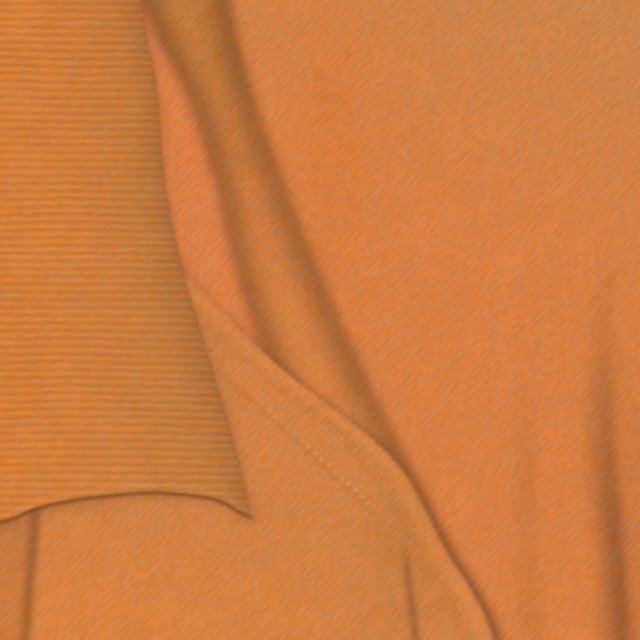
Write a three.js fragment shader that draws this texture.

```glsl
// Draws close-up orange knit cloth: a ribbed collar over a stitched placket and soft folds.
varying vec2 vUv;

float hash(vec2 p) {
  vec3 q = fract(p.xyx * 0.1031);
  q += dot(q, q.yzx + 33.33);
  return fract((q.x + q.y) * q.z);
}

float noise(vec2 p) {
  vec2 cell = floor(p), f = fract(p);
  f = f * f * (3.0 - 2.0 * f);
  return mix(mix(hash(cell), hash(cell + vec2(1, 0)), f.x),
             mix(hash(cell + vec2(0, 1)), hash(cell + vec2(1, 1)), f.x), f.y);
}

// Catmull-Rom weights for four distances at once
vec4 splineWeight(vec4 d) {
  d = abs(d);
  vec4 inner = 1.0 + d * d * (1.5 * d - 2.5);
  vec4 outer = 2.0 + d * (-4.0 + d * (2.5 - 0.5 * d));
  return mix(inner, outer, step(1.0, d)) * step(d, vec4(2.0));
}

// Smooth curve through eight evenly spaced values
float curve(float t, vec4 a, vec4 b) {
  vec4 d = clamp(t, 0.0, 1.0) * 7.0 - vec4(0, 1, 2, 3);
  vec4 wa = splineWeight(d), wb = splineWeight(d - 4.0);
  return (dot(a, wa) + dot(b, wb)) / dot(wa + wb, vec4(1));
}

float bump(float d, float width) {
  return exp(-d * d / (width * width));
}

float blob(vec2 p, vec2 center, vec2 size) {
  vec2 q = (p - center) / size;
  return exp(-dot(q, q));
}

// Shadow with a different softness on each side of its crease
float crease(float d, float leftWidth, float rightWidth) {
  return bump(d, d < 0.0 ? leftWidth : rightWidth);
}

float cover(float d, float softness) {
  return smoothstep(-softness, softness, d);
}

vec3 bodyCloth(vec2 p, float down) {
  vec3 c = mix(vec3(0.85, 0.50, 0.265), vec3(0.80, 0.515, 0.29),
               smoothstep(0.65, 1.25, p.y + 0.4 * (p.x - 0.5)));
  c = mix(c, vec3(0.84, 0.475, 0.22), 0.6 * blob(p, vec2(0.52, 0.80), vec2(0.05, 0.25)));
  float bend = curve(down, vec4(0.957, 0.957, 0.955, 0.951), vec4(0.945, 0.952, 0.964, 0.974));
  float depth = smoothstep(0.3, 0.9, down);
  c *= 1.0 - 0.25 * depth * crease(p.x - bend, 0.03, 0.016);
  c *= 1.0 - 0.05 * smoothstep(0.45, 0.8, down) * bump(p.x - 0.815 - 0.04 * (down - 0.6), 0.025);
  return c * (1.0 - 0.05 * depth * smoothstep(bend, bend + 0.03, p.x));
}

vec3 rollCloth(vec2 p) {
  return mix(vec3(0.83, 0.50, 0.26), vec3(0.77, 0.48, 0.235), smoothstep(0.6, 1.0, p.y));
}

vec3 placketCloth(vec2 p, float down, float edge) {
  vec3 c = mix(vec3(0.82, 0.505, 0.27), vec3(0.85, 0.51, 0.25),
               smoothstep(0.24, 0.02, p.y) * smoothstep(0.65, 0.2, p.x));
  c = mix(c, vec3(0.74, 0.47, 0.24), 0.5 * blob(p, vec2(0.62, 0.13), vec2(0.06, 0.12)));
  c *= 1.0 + 0.03 * bump(edge + 0.012, 0.007) - 0.03 * bump(edge + 0.032, 0.010);

  // Stitched row and the faint groove beside it
  vec2 along = normalize(vec2(1.08, -1.0));
  vec2 q = p - vec2(0.50, 0.285);
  float s = dot(q, along), n = dot(q, vec2(-along.y, along.x));
  float span = smoothstep(-0.20, -0.02, s) * smoothstep(0.18, 0.08, s);
  float dash = smoothstep(0.0, 0.8, sin(s * 440.0)) * (0.4 + 0.6 * noise(vec2(s * 70.0, 3.0)));
  c += vec3(0.09, 0.08, 0.06) * span * dash * bump(n, 0.0028);
  c *= 1.0 - 0.04 * smoothstep(-0.28, -0.15, s) * smoothstep(0.18, 0.08, s) * bump(n + 0.007, 0.006);
  float upper = smoothstep(-0.12, 0.0, s) * smoothstep(0.16, 0.06, s);
  c += 0.04 * upper * dash * bump(edge + 0.033, 0.003);

  // Lower creases
  float low = smoothstep(0.17, 0.10, p.y);
  c *= 1.0 - 0.17 * low * bump(p.x - 0.633 - 0.12 * (down - 0.86), 0.008);
  float seam = p.x - 0.055 + 0.08 * (down - 0.81);
  c *= 1.0 - 0.19 * smoothstep(0.22, 0.19, p.y) * bump(seam, 0.010);
  return c * (1.0 - 0.06 * cover(-seam, 0.012) * smoothstep(0.23, 0.18, p.y));
}

vec3 collarCloth(vec2 p, float inset) {
  vec3 c = mix(vec3(0.825, 0.49, 0.225), vec3(0.78, 0.49, 0.25), smoothstep(0.0, 0.3, p.x));
  c *= 1.0 - 0.14 * exp(-max(inset, 0.0) / 0.035);
  float ribPhase = 6.2832 * (p.y * 82.0 + 2.0 * p.x * p.x + 0.35 * noise(p * 9.0));
  float rowGrain = noise(p * vec2(95.0, 250.0)) - 0.5;
  return c * (1.0 + 0.034 * sin(ribPhase) + 0.04 * rowGrain);
}

// Diagonal weave with irregular strokes
float weave(vec2 p) {
  vec2 q = vec2(p.x + p.y, p.x - p.y) * 0.7071;
  float strokes = noise(q * vec2(125.0, 235.0)) - 0.5;
  float threads = sin(q.y * 690.0 + 2.0 * noise(p * 20.0));
  return 0.065 * strokes + 0.012 * threads;
}

void main() {
  vec2 p = vUv;
  float down = 1.0 - p.y;
  float collarX = curve(down, vec4(0.221, 0.245, 0.257, 0.286), vec4(0.329, 0.371, 0.402, 0.43));
  float innerX = curve(down, vec4(0.232, 0.297, 0.345, 0.379), vec4(0.43, 0.50, 0.57, 0.64));
  float rollX = curve(down, vec4(0.358, 0.391, 0.44, 0.496), vec4(0.56, 0.63, 0.703, 0.779));
  float placketX = curve(down, vec4(-0.13, 0.0, 0.155, 0.289), vec4(0.435, 0.611, 0.695, 0.771));
  float hemY = curve(p.x / 0.4, vec4(0.186, 0.207, 0.22, 0.227), vec4(0.232, 0.229, 0.219, 0.19));

  // Body, rolled fold and inner wedge
  vec3 color = mix(bodyCloth(p, down), rollCloth(p), cover(rollX - p.x, 0.010));
  color *= 1.0 - 0.20 * crease(p.x - rollX + 0.006, 0.034, 0.016);
  color = mix(color, vec3(0.86, 0.50, 0.28), cover(innerX - p.x, 0.010));
  color *= 1.0 - 0.20 * crease(p.x - innerX, 0.015, 0.028);

  // Placket with its raised edge
  float edge = (p.x - placketX) * 0.72;
  float merged = smoothstep(0.4, 0.65, down);
  color *= 1.0 - mix(0.07, 0.12, merged) * bump(edge, 0.010);
  color = mix(color, placketCloth(p, down, edge), cover(-edge, 0.005));

  // Collar, its cast shadow and its rim
  float side = (collarX - p.x) * 0.95;
  float hem = p.y - hemY;
  float inset = min(side, hem);
  float underHem = cover(side, 0.01);
  color *= 1.0 - mix(0.10, 0.22, underHem) * exp(-max(-inset, 0.0) / 0.009);
  color = mix(color, collarCloth(p, side), cover(inset, 0.003));
  color *= 1.0 - 0.17 * underHem * bump(hem + 0.002, 0.004);
  color += 0.02 * bump(hem - 0.009, 0.005) * underHem;

  // Weave and mottled dye
  float collarMask = cover(inset, 0.003);
  color *= 1.0 + weave(p) * mix(1.0, 0.5, collarMask);
  color *= 1.0 + 0.025 * (noise(p * 24.0) - 0.5);
  color += vec3(0.025, -0.012, -0.05) * (noise(p * 85.0 + 8.0) - 0.5);
  gl_FragColor = vec4(color, 1.0);
}
```
